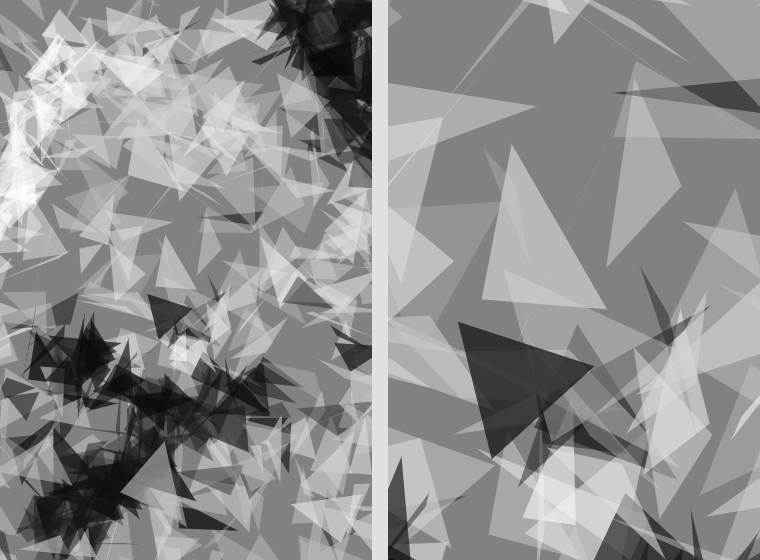
Left, the full canvas; right, a detail of the centre.
This background is drawn by a WebGL 2 fragment shader. Its source:

```glsl
#version 300 es
precision highp float;

uniform vec2 u_resolution;
out vec4 outColor;

const float TAU = 6.28319;
const float BASE_GRAY = 0.505;
const float CELL_SIZE = 0.13;
const int LAYERS = 15;

vec3 hash3(vec3 p) {
    p = fract(p * vec3(0.1031, 0.1030, 0.0973));
    p += dot(p, p.yxz + 33.33);
    return fract((p.xxy + p.yxx) * p.zyx);
}

float cornerSlope(vec2 corner, vec2 offset) {
    float angle = TAU * hash3(vec3(corner, 71.0)).x;
    return dot(vec2(cos(angle), sin(angle)), offset);
}

float gradientNoise(vec2 p) {
    vec2 i = floor(p), f = fract(p);
    vec2 u = f * f * f * (f * (f * 6.0 - 15.0) + 10.0);
    vec2 e = vec2(1.0, 0.0);
    float low = mix(cornerSlope(i, f), cornerSlope(i + e.xy, f - e.xy), u.x);
    float high = mix(cornerSlope(i + e.yx, f - e.yx), cornerSlope(i + e.xx, f - e.xx), u.x);
    return mix(low, high, u.y);
}

// Soft capsule from a to b
float band(vec2 p, vec2 a, vec2 b, float radius) {
    vec2 ab = b - a;
    float t = clamp(dot(p - a, ab) / dot(ab, ab), 0.0, 1.0);
    return 1.0 - smoothstep(0.5 * radius, 1.5 * radius, distance(p, a + t * ab));
}

// Chance of a dark shard
float darkDensity(vec2 p) {
    float corner = max(band(p, vec2(0.84, 1.48), vec2(0.98, 1.28), 0.10),
                       band(p, vec2(0.95, 1.45), vec2(1.03, 1.08), 0.07));
    float ridge = max(band(p, vec2(0.16, 0.53), vec2(0.43, 0.38), 0.050),
                      band(p, vec2(0.45, 0.37), vec2(0.70, 0.45), 0.045));
    float slope = band(p, vec2(0.38, 0.33), vec2(0.19, 0.08), 0.085);
    float fringe = band(p, vec2(0.10, 0.36), vec2(0.16, 0.04), 0.10);
    float accents = max(band(p, vec2(0.44, 0.70), vec2(0.58, 0.67), 0.05),
                        band(p, vec2(0.90, 0.45), vec2(0.98, 0.56), 0.05));
    float dark = max(max(corner, ridge), max(slope, 0.20 * max(accents, fringe)));
    return 0.010 + 0.96 * dark;
}

// Density and brightness of light shards
float lightDensity(vec2 p) {
    float light = 0.125 + 0.20 * gradientNoise(p * 4.5);
    light += 0.75 * band(p, vec2(0.03, 0.88), vec2(0.15, 1.30), 0.07);
    light += 0.24 * band(p, vec2(0.20, 1.34), vec2(0.60, 1.42), 0.06);
    light += 0.20 * band(p, vec2(0.42, 1.20), vec2(0.68, 1.08), 0.12);
    light += 0.26 * band(p, vec2(0.50, 0.53), vec2(0.74, 0.78), 0.065);
    light += 0.32 * band(p, vec2(0.02, 0.58), vec2(0.04, 0.75), 0.05);
    light += 0.14 * band(p, vec2(0.62, 0.28), vec2(0.95, 0.23), 0.10);
    light += 0.14 * band(p, vec2(0.93, 0.62), vec2(0.94, 1.00), 0.07);
    return clamp(light, 0.0, 1.0);
}

float edgeDistance(vec2 p, vec2 a, vec2 b, float winding) {
    vec2 side = b - a;
    return winding * dot(p - a, vec2(side.y, -side.x)) / max(length(side), 1e-4);
}

float triangleDistance(vec2 p, vec2 a, vec2 b, vec2 c) {
    vec2 ab = b - a, ac = c - a;
    float winding = ab.x * ac.y < ab.y * ac.x ? -1.0 : 1.0;
    return max(edgeDistance(p, a, b, winding),
               max(edgeDistance(p, b, c, winding), edgeDistance(p, c, a, winding)));
}

// Vertex of a shard, within one cell of its centre
vec2 shardVertex(float index, float spin, vec3 random) {
    float angle = TAU * (spin + index / 3.0 + 0.40 * (random.x - 0.5));
    return mix(0.25, 1.0, random.y) * vec2(cos(angle), sin(angle));
}

float paintShard(float gray, vec2 gridPoint, vec2 cell, float layer, vec2 shift, float pixel) {
    vec3 id = vec3(cell, layer * 7.0);
    vec3 place = hash3(id + 0.5);
    vec2 center = cell + place.xy;
    vec2 a = shardVertex(0.0, place.z, hash3(id + 1.3));
    vec2 b = shardVertex(1.0, place.z, hash3(id + 2.7));
    vec2 c = shardVertex(2.0, place.z, hash3(id + 4.1));
    float cover = clamp(0.5 - triangleDistance(gridPoint - center, a, b, c) / pixel, 0.0, 1.0);
    if (cover <= 0.0) return gray;

    vec2 position = (center - shift) * CELL_SIZE;
    vec3 pick = hash3(id + 5.9);
    if (pick.x < darkDensity(position))
        return mix(gray, 0.02 + 0.12 * pick.y, cover * mix(0.32, 0.75, pick.z));
    float light = lightDensity(position);
    if (pick.y > light) return gray;
    float shade = min(mix(0.68, 1.02, light) + 0.16 * pick.z, 1.0);
    return mix(gray, shade, cover * mix(0.30, 0.65, hash3(id + 8.3).x));
}

void main() {
    vec2 p = gl_FragCoord.xy / u_resolution.x;
    float pixel = 1.0 / (u_resolution.x * CELL_SIZE);
    float gray = BASE_GRAY;

    // Translucent shards, stacked on shifted grids
    for (int layer = 0; layer < LAYERS; layer++) {
        vec2 shift = hash3(vec3(float(layer), 3.0, 9.0)).xy * 8.0 + 4.0;
        vec2 gridPoint = p / CELL_SIZE + shift;
        for (int k = 0; k < 9; k++) {
            vec2 cell = floor(gridPoint) + vec2(k % 3 - 1, k / 3 - 1);
            gray = paintShard(gray, gridPoint, cell, float(layer), shift, pixel);
        }
    }
    outColor = vec4(vec3(gray), 1.0);
}
```
